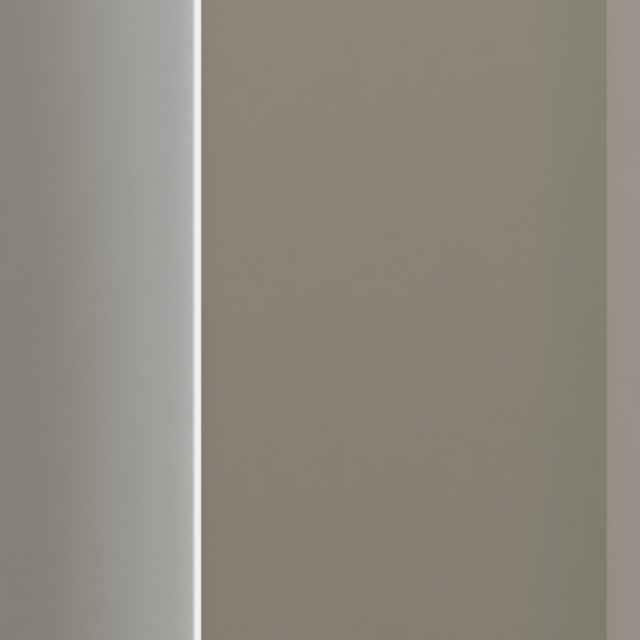
Reproduce this background procedurally as a Shadertoy shader.

```glsl
// Three upright matte panels in warm grey, the left one lit along its right rim.
// Smooth gradients shade each panel; soft steps cut the edges, a cool glow builds
// toward the bright rim, and faint value noise gives the surface some grain.

float hash(vec2 p) {
    vec3 q = fract(vec3(p.xyx) * 0.1031);
    q += dot(q, q.yzx + 33.33);
    return fract((q.x + q.y) * q.z);
}

float valueNoise(vec2 p) {
    vec2 cell = floor(p), f = fract(p);
    f = f * f * (3.0 - 2.0 * f);
    float low = mix(hash(cell), hash(cell + vec2(1, 0)), f.x);
    float high = mix(hash(cell + vec2(0, 1)), hash(cell + vec2(1, 1)), f.x);
    return mix(low, high, f.y);
}

// Left panel: warm at the far side, cool and bright toward the rim
vec3 litPanel(vec2 uv) {
    vec3 warm = mix(vec3(0.525, 0.503, 0.462), vec3(0.542, 0.520, 0.482), uv.y);
    float start = mix(0.035, 0.0, smoothstep(0.4, 1.0, uv.y));
    float broad = smoothstep(start, 0.28, uv.x);
    float near = exp(-max(0.309 - uv.x, 0.0) / 0.020);
    vec3 color = warm + vec3(0.092, 0.118, 0.145) * broad + vec3(0.11) * near;
    float rim = smoothstep(0.299, 0.307, uv.x);
    rim *= 1.0 - 0.5 * smoothstep(0.311, 0.316, uv.x);
    return mix(color, vec3(0.945, 0.943, 0.935), rim);
}

// Middle panel: darker downward, slightly greenish at its right side
vec3 middlePanel(vec2 uv) {
    float light = uv.y + 0.15 * (0.6 - uv.x);
    vec3 color = mix(vec3(0.519, 0.494, 0.452), vec3(0.553, 0.525, 0.483), light);
    color += vec3(-0.025, -0.012, -0.018) * smoothstep(0.80, 0.95, uv.x);
    return color - 0.025 * exp(-max(uv.x - 0.315, 0.0) / 0.012);
}

// Right strip: a paler warm grey
vec3 paleStrip(vec2 uv) {
    vec3 color = mix(vec3(0.588, 0.560, 0.520), vec3(0.612, 0.583, 0.543), uv.y);
    return color - 0.012 * exp(-max(uv.x - 0.948, 0.0) / 0.008);
}

void mainImage(out vec4 fragColor, in vec2 fragCoord) {
    vec2 uv = fragCoord / iResolution.xy;
    float soft = max(0.0015, 0.75 / iResolution.x);

    // Panels from left to right
    vec3 color = litPanel(uv);
    color = mix(color, middlePanel(uv), smoothstep(-soft, soft, uv.x - 0.3145));
    color = mix(color, paleStrip(uv), smoothstep(-soft, soft, uv.x - 0.948));

    // Faint grain: fine speckle over broad mottling
    color += 0.006 * (valueNoise(uv * 256.0) - 0.5);
    color += 0.004 * (valueNoise(uv * 40.0) - 0.5);

    fragColor = vec4(color, 1.0);
}
```
